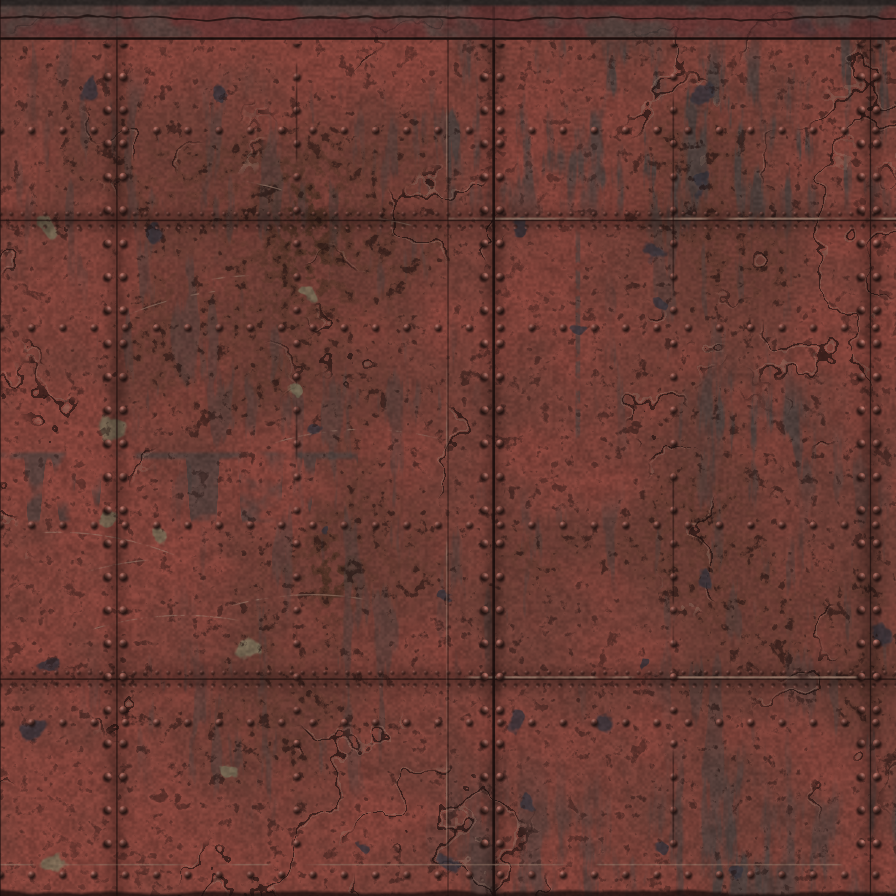
Reproduce this texture procedurally as a Shadertoy shader.

```glsl
// Riveted steel wall in worn red paint: seamed plates, rivet rows, chips, grime and scratches.
#define PAINT vec3(0.515, 0.262, 0.228)
#define DULL vec3(0.425, 0.242, 0.21)
#define BARE vec3(0.285, 0.245, 0.235)
#define RUST vec3(0.3, 0.185, 0.14)
#define PALE vec3(0.56, 0.45, 0.39)
#define INK vec3(0.11, 0.06, 0.055)
#define SEAM_X 0.1305
#define SEAM_PITCH 0.4205
#define ROW_PITCH 0.0349
#define COLUMN_PITCH 0.0372
#define RIVET 0.004
#define TOP_EDGE 0.957

vec3 col;  // surface colour, built up in layers

void lay(vec3 tint, float amount) { col = mix(col, tint, clamp(amount, 0.0, 1.0)); }

float hash(vec2 p) { return fract(sin(dot(p, vec2(127.1, 311.7))) * 43758.5); }

float noise(vec2 p) {
  vec2 i = floor(p), f = fract(p);
  f = f * f * (3.0 - 2.0 * f);
  return mix(mix(hash(i), hash(i + vec2(1, 0)), f.x),
             mix(hash(i + vec2(0, 1)), hash(i + 1.0), f.x), f.y);
}

float fbm(vec2 p) {
  float sum = 0.0, amp = 0.533;
  for (int i = 0; i < 4; i++, amp *= 0.5) {
    sum += amp * noise(p);
    p = mat2(1.6, 1.2, -1.2, 1.6) * p + 7.3;
  }
  return sum;
}

// Smooth line of half width w around d = 0
float stroke(float d, float w) {
  float px = 1.0 / iResolution.y;
  return 1.0 - smoothstep(w - 0.5 * px, w + 0.8 * px, abs(d));
}

float span(float x, float a, float b, float soft) {
  return smoothstep(a - soft, a + soft, x) * (1.0 - smoothstep(b - soft, b + soft, x));
}

float blob(vec2 d, vec2 size) { return exp(-dot(d / size, d / size)); }

// Offset to the nearest repeat
float repeat(float x, float pitch) { return (fract(x / pitch + 0.5) - 0.5) * pitch; }

// Dome lit from the upper left, with a cast shadow
void rivet(vec2 d, float r, float strength) {
  float px = 0.7 / iResolution.y;
  lay(INK, 0.8 * strength * (1.0 - smoothstep(0.6 * r, 1.7 * r, length(d - r * vec2(0.25, -0.4)))));
  float dome = 1.0 - smoothstep(r - px, r + px, length(d));
  lay(DULL * (0.85 + dot(d / r, vec2(-0.3, 0.5))), dome * strength);
  col += 0.16 * strength * blob(d - r * vec2(-0.25, 0.35), vec2(0.45 * r));
}

// Flaked spots on a jittered grid: x = coverage, y = random tint
vec2 chips(vec2 p) {
  vec2 warp = vec2(fbm(p * 45.0), fbm(p * 45.0 + 31.0)) - 0.5;
  vec2 q = (p + warp * 0.026) * 13.0, best = vec2(0);
  for (int k = 0; k < 9; k++) {
    vec2 id = floor(q) + vec2(k % 3, k / 3) - 1.0;
    vec2 center = id + 0.2 + 0.6 * vec2(hash(id + 3.1), hash(id + 8.7));
    float r = 0.07 + 0.14 * hash(id + 5.5);
    float m = (1.0 - smoothstep(r * 0.65, r, length(q - center))) * step(hash(id), 0.2);
    if (m > best.x) best = vec2(m, hash(id + 1.9));
  }
  return best;
}

void mainImage(out vec4 fragColor, in vec2 fragCoord) {
  vec2 p = fragCoord / iResolution.xy;
  float cloud = fbm(p * 5.0), mottle = fbm(p * 22.0 + 9.0), grit = fbm(p * 110.0);
  float streak = fbm(p * vec2(75, 13) + 4.0), right = step(0.5, p.x);

  // Paint with dull and rusty areas
  col = mix(PAINT, DULL, smoothstep(0.32, 0.72, 0.55 * cloud + 0.45 * mottle + 0.07 * right));
  float rusty = blob(p - vec2(0.345, 0.75), vec2(0.04, 0.09))
    + blob(p - vec2(0.37, 0.36), vec2(0.03, 0.045)) + 0.6 * smoothstep(0.5, 0.75, cloud);
  lay(RUST, 0.75 * rusty * smoothstep(0.38, 0.62, grit));

  // Bare metal: streaked upper plate, lower grime, scuff with drips
  float worn = right * (0.8 * span(p.y, 0.77, 0.95, 0.04) + 0.6 - 0.6 * smoothstep(0.03, 0.19, p.y))
    + 0.65 * blob(p - vec2(0.85, 0.53), vec2(0.07, 0.05));
  float bare = worn * smoothstep(0.46, 0.63, 0.65 * streak + 0.35 * mottle);
  float drip = 0.004 + 0.07 * smoothstep(0.58, 0.85, noise(vec2(p.x * 55.0, 2)));
  bare += 0.7 * span(p.y, 0.492 - drip, 0.495, 0.003) * smoothstep(0.3, 0.5, mottle) * step(p.x, 0.4);
  bare += 0.65 * stroke(p.x - 0.645, 0.0025) * span(p.y, 0.51, 0.74, 0.02) * smoothstep(0.25, 0.5, grit);
  bare += 0.45 * smoothstep(0.58, 0.72, streak) * smoothstep(0.4, 0.6, cloud);
  lay(BARE, min(bare, 0.85));

  // Cracks, chips and pits
  float crack = fbm(p * 17.0 + 20.0) - 0.5, cracked = smoothstep(0.56, 0.66, fbm(p * 8.0 + 40.0));
  lay(INK, 0.65 * cracked * stroke(crack, 0.008));
  lay(PALE, 0.35 * cracked * stroke(crack - 0.022, 0.006));
  vec2 chip = chips(p);
  lay(mix(vec3(0.2, 0.19, 0.22), vec3(0.46, 0.43, 0.34), step(0.72 + right, chip.y)), 0.8 * chip.x);
  lay(INK, 0.5 * smoothstep(0.63, 0.78, grit) * (0.5 + cloud));

  // Curved scratches on the left plates
  for (int i = 0; i < 9; i++) {
    vec2 id = vec2(i, 17), d = p - vec2(0.06 + 0.4 * hash(id), 0.25 + 0.55 * hash(id + 2.0));
    float arc = d.y - d.x * (hash(id + 4.0) - 0.4) * 0.6 + d.x * d.x * 1.5;
    float len = 0.02 + 0.07 * hash(id + 6.0);
    lay(PALE, 0.6 * stroke(arc, 0.0005) * span(d.x, -len, len, 0.01) * smoothstep(0.35, 0.6, grit));
  }

  // Horizontal seams with small rivets, chipped pale on the right
  for (int i = 0; i < 2; i++) {
    float d = p.y - 0.242 - 0.512 * float(i);
    col *= 1.0 - 0.22 * blob(vec2(d, 0), vec2(0.012));
    rivet(vec2(repeat(p.x, 0.0125), abs(d) - 0.0075), 0.0021, 0.5);
    lay(INK, 0.65 * stroke(d, 0.0007));
    lay(PALE, 0.85 * right * stroke(d - 0.002, 0.001) * smoothstep(0.35, 0.6, mottle));
  }

  // Vertical seams with rivet pairs, and single columns between
  float body = span(p.y, 0.035, TOP_EDGE - 0.006, 0.001), dy = repeat(p.y - 0.617, COLUMN_PITCH);
  for (int i = 0; i < 3; i++) {
    float d = p.x - SEAM_X - SEAM_PITCH * float(i), middle = float(i == 1);
    col *= 1.0 - 0.25 * blob(vec2(d, 0), vec2(0.01)) * (0.4 + mottle);
    lay(INK, (0.7 + 0.25 * middle) * stroke(d, 0.0006 + 0.0007 * middle));
    rivet(vec2(abs(d + 0.0016) - 0.0084, dy), RIVET, body);
    rivet(vec2(d - 0.2005, dy), RIVET * 0.9, body * 0.9);
    lay(INK, 0.5 * body * stroke(d - 0.2005, 0.0008) * smoothstep(0.5, 0.62, fbm(vec2(p.y * 14.0, i))));
  }
  lay(INK, 0.45 * stroke(p.x - 0.5, 0.0007));
  lay(PALE, 0.6 * stroke(p.x - 0.4985, 0.0006) * smoothstep(0.45, 0.65, streak));

  // Rivet rows, the last along the foot
  for (int i = 0; i < 5; i++)
    rivet(vec2(repeat(p.x, ROW_PITCH), p.y - (i == 4 ? 0.024 : 0.194 + 0.2203 * float(i))), RIVET * 0.9, 0.9);

  // Top rail, foot ledge and fine grain
  vec3 rail = mix(vec3(0.36, 0.19, 0.19), BARE, smoothstep(0.4, 0.62, mottle));
  lay(rail, 0.75 * smoothstep(TOP_EDGE, TOP_EDGE + 0.003, p.y));
  lay(INK, 0.8 * stroke(p.y - 0.98 - 0.012 * (mottle - 0.5), 0.0009));
  lay(INK, stroke(p.y - TOP_EDGE, 0.0012));
  lay(BARE * 0.6, smoothstep(0.991, 0.996, p.y));
  lay(PALE, 0.55 * stroke(p.y - 0.035, 0.0007) * smoothstep(0.3, 0.5, mottle));
  lay(INK, 0.8 - 0.8 * smoothstep(0.002, 0.007, p.y + 0.008 * (mottle - 0.5)));
  lay(INK, 0.6 * stroke(p.x, 0.001));
  col *= 0.75 + 0.2 * noise(p * 330.0) + 0.3 * grit;
  fragColor = vec4(clamp(col, 0.0, 1.0), 1);
}
```
